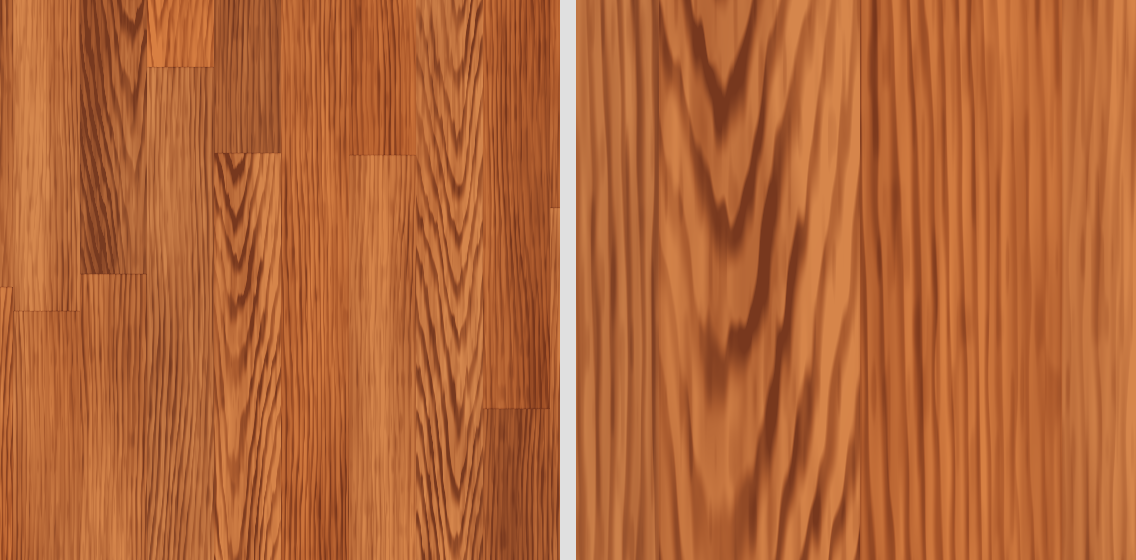
Left: the whole. Right: its middle third, enlarged.
Reproduce this texture procedurally as a WebGL 1 fragment shader.

```glsl
precision highp float;
uniform vec2 u_resolution;

// Plank layout, in canvas units
const float PLANK_WIDTH = 0.1198;
const float PLANK_LENGTH = 1.3;
const float FIRST_SEAM = 0.0234;
const float SEAM_WIDTH = 0.0010;
const float SEAM_DEPTH = 0.26;

// Growth rings: rings per unit across and along a plank
const vec2 STRAIGHT_RATE = vec2(112.0, 0.8);
const vec2 ARCH_RATE = vec2(64.0, 10.5);
const float ARCH_ROUNDNESS = 0.012;

// Strength of each layer of the tone
const vec2 PLANK_TONE = vec2(0.47, 0.92);
const float RING_DEPTH = 0.60;
const float FLAME_DEPTH = 0.42;
const float FIBRE_DEPTH = 0.42;
const float PORE_DEPTH = 0.18;
const float CLOUD_DEPTH = 0.40;

// Wood tones
const vec3 DARK_WOOD = vec3(0.47, 0.22, 0.115);
const vec3 MID_WOOD = vec3(0.675, 0.365, 0.185);
const vec3 LIGHT_WOOD = vec3(0.84, 0.525, 0.29);
const vec3 RED_TINT = vec3(1.01, 0.93, 0.84);
const vec3 TAN_TINT = vec3(0.99, 1.04, 1.12);

float hash(vec2 p) {
  vec3 q = fract(vec3(p.xyx) * 0.1031);
  q += dot(q, q.yzx + 33.33);
  return fract((q.x + q.y) * q.z);
}

float noise(vec2 p) {
  vec2 cell = floor(p);
  vec2 f = fract(p);
  f = f * f * (3.0 - 2.0 * f);
  float low = mix(hash(cell), hash(cell + vec2(1.0, 0.0)), f.x);
  float high = mix(hash(cell + vec2(0.0, 1.0)), hash(cell + 1.0), f.x);
  return mix(low, high, f.y);
}

// Ring count at a point: arches pointing down, or nearly straight lines
float ringPhase(vec2 p, vec2 grain, float arch, float lean) {
  vec2 rate = mix(STRAIGHT_RATE, ARCH_RATE, arch);
  float heart = mix(sign(lean) * 0.11, lean * 0.025, arch);
  float across = p.x - heart;
  float spread = sqrt(across * across + ARCH_ROUNDNESS * ARCH_ROUNDNESS);
  float bend = 2.6 * noise(grain * vec2(13.0, 2.2));
  float wobble = 0.8 * noise(grain * vec2(42.0, 6.0));
  float jag = 0.30 * noise(grain * vec2(230.0, 20.0));
  return grain.y * rate.y - spread * rate.x + bend + wobble + jag;
}

// Slow darkening towards late wood, then a crisp edge
float ringShade(float phase) {
  float f = fract(phase);
  return smoothstep(0.35, 0.76, f) * (1.0 - smoothstep(0.84, 1.0, f));
}

float seamLine(float gap, float pixel) {
  return 1.0 - smoothstep(SEAM_WIDTH - pixel, SEAM_WIDTH + pixel, gap);
}

vec3 woodColor(float tone) {
  vec3 lower = mix(DARK_WOOD, MID_WOOD, clamp(tone * 2.0, 0.0, 1.0));
  return mix(lower, LIGHT_WOOD, clamp(tone * 2.0 - 1.0, 0.0, 1.0));
}

void main() {
  vec2 p = gl_FragCoord.xy / u_resolution.y;
  float pixel = 1.0 / u_resolution.y;

  // Plank under this point
  float column = (p.x - FIRST_SEAM) / PLANK_WIDTH;
  float columnId = floor(column) + 17.0;
  float row = p.y / PLANK_LENGTH + hash(vec2(columnId, 5.0));
  vec2 plank = vec2(columnId, floor(row) + 3.0);
  vec2 local = vec2((fract(column) - 0.5) * PLANK_WIDTH, p.y);

  // Character of the plank
  float arch = smoothstep(0.45, 0.85, hash(plank + 31.0));
  float lean = hash(plank + 57.0) * 2.0 - 1.0;
  float plankTone = mix(PLANK_TONE.x, PLANK_TONE.y, hash(plank + 73.0)) + 0.08 * arch;
  float warmth = 0.65 * hash(plank + 91.0) + 0.35 * noise(p * vec2(9.0, 3.0));
  vec2 grain = local + vec2(hash(plank + 11.0), hash(plank + 23.0)) * 9.0;

  // Rings and dark flames
  float ring = ringShade(ringPhase(local, grain, arch, lean));
  float zone = smoothstep(0.15, 0.85, noise(grain * vec2(26.0, 2.5)));
  float strength = mix(0.60, 0.95, arch) * mix(0.40, 1.25, zone);
  float flame = smoothstep(0.52, 0.90, noise(grain * vec2(30.0, 5.5)));
  flame *= mix(0.3, 1.0, arch) * (0.35 + 0.65 * ring);

  // Fibres, pores and broad streaks
  float fibre = 0.7 * noise(grain * vec2(250.0, 11.0)) + 0.3 * noise(grain * vec2(120.0, 3.0));
  float pore = smoothstep(0.55, 0.92, noise(grain * vec2(340.0, 26.0)));
  float streak = smoothstep(0.15, 0.85, noise(grain * vec2(23.0, 1.5)));
  float patch = smoothstep(0.15, 0.85, noise(p * vec2(5.0, 2.5)));
  float cloud = 0.6 * streak + 0.4 * patch - 0.5;

  float tone = plankTone + CLOUD_DEPTH * cloud + FIBRE_DEPTH * (fibre - 0.5);
  tone -= RING_DEPTH * ring * strength + FLAME_DEPTH * flame + PORE_DEPTH * pore;

  // Seams between planks
  float sideGap = (0.5 - abs(fract(column) - 0.5)) * PLANK_WIDTH;
  float endGap = (0.5 - abs(fract(row) - 0.5)) * PLANK_LENGTH;
  float sideSeam = seamLine(sideGap, pixel) * mix(0.2, 0.7, noise(vec2(columnId, p.y * 5.0)));
  tone -= SEAM_DEPTH * max(sideSeam, seamLine(endGap, pixel));

  vec3 color = woodColor(tone) * mix(RED_TINT, TAN_TINT, warmth);
  gl_FragColor = vec4(color, 1.0);
}
```
